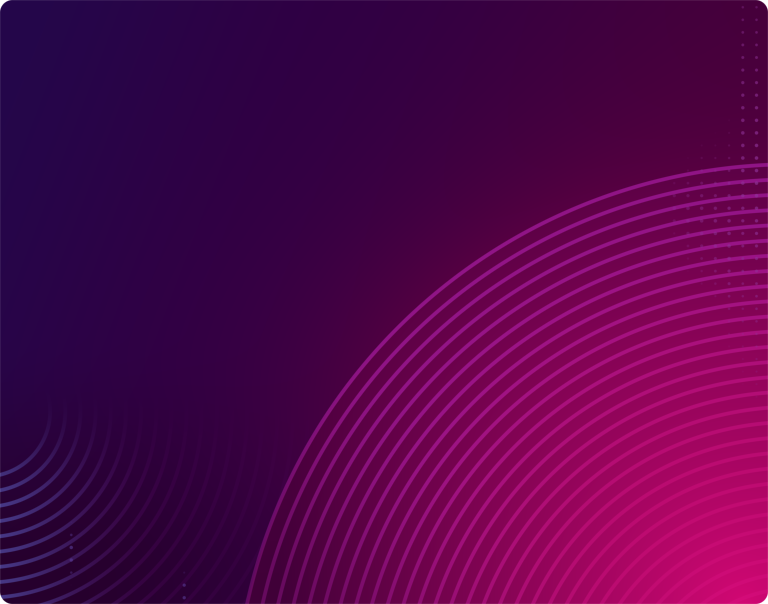
Write a Shadertoy shader that draws this background.

```glsl
// Dark indigo-to-plum backdrop with a large glowing disc of concentric rings,
// a fainter set of blue rings at lower left, and fading columns of dots.
// Lengths are in canvas heights; rings and dots come from repeated distances.

#define DISC_CENTER vec2(1.312, -0.196)
#define DISC_RADIUS 0.924
#define RING_PITCH 0.0251
#define RING_WIDTH 0.0062
#define SMALL_CENTER vec2(-0.025, 0.319)
#define SMALL_RADIUS 0.108
#define HOT_SPOT vec2(1.23, 0.0)
#define DOT_PITCH vec2(0.0227, 0.0208)
#define DOT_RADIUS 0.0029
#define CORNER_RADIUS 0.021

float hash(float n) {
    return fract(sin(n * 127.1) * 43758.5453);
}

// Coverage of a shape from its signed distance, smoothed over one pixel
float cover(float dist) {
    float pixel = 1.0 / iResolution.y;
    return 1.0 - smoothstep(-0.75 * pixel, 0.75 * pixel, dist);
}

// Evenly spaced lines; depth is zero on the first one
float rings(float depth) {
    float offset = abs(mod(depth + 0.5 * RING_PITCH, RING_PITCH) - 0.5 * RING_PITCH);
    return cover(offset - 0.5 * RING_WIDTH) * step(-0.5 * RING_PITCH, depth);
}

// Vertical row of dots that shrink and fade towards both ends
float dotColumn(vec2 p, float x, float low, float high) {
    float row = floor(p.y / DOT_PITCH.y);
    float y = (row + 0.5) * DOT_PITCH.y;
    float middle = 0.5 * (low + high);
    float fade = smoothstep(low, middle, y) * (1.0 - smoothstep(middle, high, y));
    float radius = DOT_RADIUS * (0.5 + 0.5 * fade);
    return cover(length(p - vec2(x, y)) - radius) * sqrt(fade);
}

vec3 backdrop(vec2 p, float aspect, float outside) {
    vec3 indigo = vec3(0.14, 0.025, 0.29);
    vec3 violet = vec3(0.18, 0.0, 0.265);
    vec3 plum = vec3(0.27, 0.0, 0.225);
    vec3 nightPlum = vec3(0.145, 0.0, 0.16);
    vec3 wine = vec3(0.36, 0.0, 0.26);

    float slope = 0.85 * p.x / aspect + 0.25 * (1.0 - p.y);
    vec3 color = mix(indigo, violet, smoothstep(0.0, 0.38, slope));
    color = mix(color, plum, smoothstep(0.3, 0.95, slope));

    // Shade at lower left
    float shade = smoothstep(0.45, 0.05, p.y) * smoothstep(0.65, 0.1, p.x);
    color = mix(color, nightPlum, 0.85 * shade);

    // Glow hugging the upper rim of the disc
    float glow = exp(-max(outside, 0.0) / 0.13) * smoothstep(0.0, 0.6, p.y);
    return mix(color, wine, 0.8 * glow);
}

void mainImage(out vec4 fragColor, in vec2 fragCoord) {
    vec2 p = fragCoord / iResolution.y;
    float aspect = iResolution.x / iResolution.y;
    float outside = length(p - DISC_CENTER) - DISC_RADIUS;
    vec3 color = backdrop(p, aspect, outside);

    // Small blue rings, fading upwards and to the right
    vec3 ringBlue = mix(vec3(0.29, 0.24, 0.56), vec3(0.30, 0.02, 0.36), smoothstep(0.0, 0.28, p.x));
    float smallFade = smoothstep(0.36, 0.17, p.y) * exp(-3.8 * max(p.x, 0.0));
    color = mix(color, ringBlue, 0.9 * smallFade * rings(length(p - SMALL_CENTER) - SMALL_RADIUS));

    // Disc body, hottest near the lower right
    float heat = 1.0 - clamp(length(p - HOT_SPOT) / 0.77, 0.0, 1.0);
    vec3 rimColor = mix(vec3(0.25, 0.0, 0.22), vec3(0.33, 0.0, 0.26), smoothstep(0.0, 0.45, p.y));
    vec3 hotPink = vec3(0.82, 0.03, 0.45);
    color = mix(color, mix(rimColor, hotPink, heat), cover(outside));

    // Disc rings: orchid at the rim, melting into pink
    vec3 ringColor = mix(vec3(0.60, 0.09, 0.57), vec3(0.87, 0.08, 0.53), smoothstep(0.1, 0.8, heat));
    float ringAlpha = mix(0.85, 0.3, smoothstep(0.2, 0.85, heat));
    ringAlpha *= mix(0.5, 1.0, smoothstep(0.0, 0.5, p.y + 0.7 * heat));
    color = mix(color, ringColor, ringAlpha * rings(-outside));

    // Dot columns at the right, shorter towards the left
    float dots = 0.0;
    for (int i = -1; i <= 6; i++) {
        float k = float(i);
        float high = k < 1.5 ? 1.15 : 0.86 - 0.02 * k + 0.05 * (hash(k) - 0.5);
        float low = 0.32 + 0.045 * k + 0.05 * (hash(k + 9.0) - 0.5);
        float strength = 1.0 - 0.09 * max(k, 0.0);
        dots += strength * dotColumn(p, 1.2525 - k * DOT_PITCH.x, low, high);
    }
    color = mix(color, vec3(0.56, 0.20, 0.60), 0.65 * min(dots, 1.0));

    // Two short sparkles of dots near the bottom
    for (int i = 0; i < 2; i++) {
        float k = float(i);
        float sparkle = dotColumn(p, 0.118 + 0.187 * k, 0.03 - 0.05 * k, 0.14 - 0.08 * k);
        color = mix(color, vec3(0.36, 0.25, 0.62), 0.6 * sparkle);
    }

    // Rounded card on white
    vec2 halfSize = 0.5 * vec2(aspect, 1.0);
    vec2 corner = abs(p - halfSize) - halfSize + CORNER_RADIUS;
    float card = length(max(corner, 0.0)) - CORNER_RADIUS;
    fragColor = vec4(mix(vec3(1.0), color, cover(card)), 1.0);
}
```
